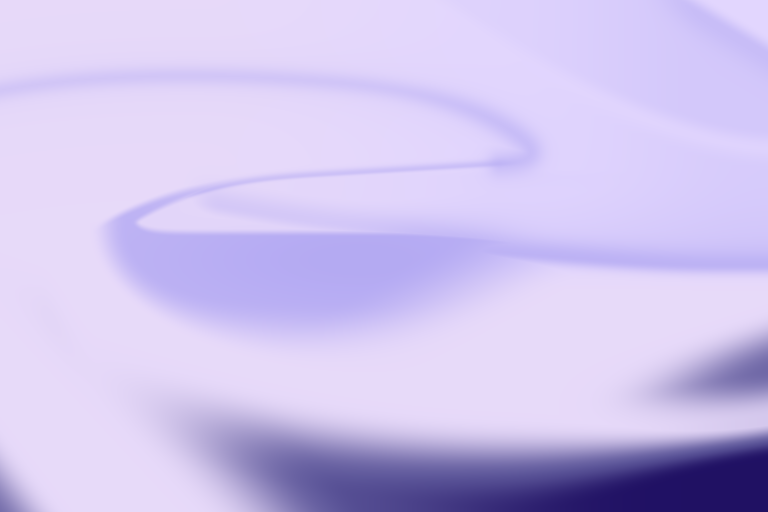
A WebGL 2 fragment shader for this background:

```glsl
#version 300 es
precision highp float;
// Soft lavender silk folds with a hooked crease above a deep indigo swell.

uniform vec2 u_resolution;
out vec4 outColor;

// The canvas spans SPAN units; y is measured down from the top edge.
const vec2 SPAN = vec2(7.68, 5.12);
const vec3 PINK = vec3(0.905, 0.853, 0.978);
const vec3 LILAC = vec3(0.885, 0.838, 0.995);
const vec3 LAVENDER = vec3(0.705, 0.665, 0.950);
const vec3 DUSK = vec3(0.360, 0.335, 0.600);
const vec3 INDIGO = vec3(0.125, 0.065, 0.390);
const vec2 BODY_CENTER = vec2(3.90, 2.27);
const vec2 BODY_RADII = vec2(2.95, 1.45);
const int CURVE_STEPS = 20;

float bell(float d, float width) {
  return exp(-d * d / (width * width));
}

// Bell with its own width on the upper (d < 0) and lower side.
float skewBell(float d, float above, float below) {
  return bell(d, d < 0.0 ? above : below);
}

float cube(float x) {
  return x * x * x;
}

float segmentDistance(vec2 p, vec2 a, vec2 b) {
  vec2 ab = b - a;
  return length(p - a - ab * clamp(dot(p - a, ab) / dot(ab, ab), 0.0, 1.0));
}

// Distance to a quadratic curve, walked in short segments.
float curveDistance(vec2 p, vec2 a, vec2 b, vec2 c) {
  float nearest = 100.0;
  vec2 last = a;
  for (int i = 1; i <= CURVE_STEPS; i++) {
    float t = float(i) / float(CURVE_STEPS);
    vec2 next = mix(mix(a, b, t), mix(b, c, t), t);
    nearest = min(nearest, segmentDistance(p, last, next));
    last = next;
  }
  return nearest;
}

// Long upper crease that bends round into a nose.
float upperCrease(vec2 p) {
  float d = curveDistance(p, vec2(-0.1, 0.92), vec2(1.3, 0.66), vec2(3.3, 0.82));
  d = min(d, curveDistance(p, vec2(3.3, 0.82), vec2(4.5, 0.91), vec2(5.1, 1.3)));
  d = min(d, curveDistance(p, vec2(5.1, 1.3), vec2(5.56, 1.6), vec2(5.0, 1.64)));
  float nose = smoothstep(3.8, 5.3, p.x);
  return mix(0.27, 0.42, nose) * bell(d, mix(0.10, 0.13, nose)) + 0.15 * exp(-d / 0.2);
}

// Returning crease: height of the thin line that closes the hook.
float hookLine(float x) {
  return 1.64 + 0.06 * (5.0 - x) + 0.36 * cube(max(3.3 - x, 0.0) / 1.97);
}

// Main lavender body, with the pale hooked tongue cut out of it.
float bodyShade(vec2 p) {
  vec2 q = vec2(p.x - BODY_CENTER.x, max(p.y - BODY_CENTER.y, 0.0)) / BODY_RADII;
  float softness = mix(0.12, 0.5, smoothstep(1.0, 3.8, p.x));
  float body = smoothstep(1.02, 1.02 - softness, length(q));
  float slant = dot(p - vec2(4.0, 3.7), vec2(0.486, 0.874));
  body *= smoothstep(0.1, -0.9, slant);
  float rim = 1.71 + 0.55 * cube(clamp((3.84 - p.x) / 2.88, 0.0, 1.0));
  body *= smoothstep(-0.04, 0.06, p.y - rim);
  float lip = 2.33 - 0.11 * exp(-max(p.x - 1.33, 0.0) / 0.12);
  lip += 0.2 * smoothstep(3.84, 7.0, p.x);
  float tongue = smoothstep(-0.03, 0.05, p.y - hookLine(p.x));
  tongue *= smoothstep(0.04, -0.05, p.y - lip) * smoothstep(1.28, 1.42, p.x);
  float upperFade = mix(1.0, 0.5, smoothstep(1.2, 2.8, p.x) * smoothstep(2.3, 2.1, p.y));
  float peak = mix(0.78, 1.0, bell(length((p - vec2(3.6, 2.6)) / vec2(2.0, 0.6)), 1.0));
  return body * upperFade * peak * (1.0 - 0.88 * tongue);
}

// Thin hook line, the crease inside the tongue and the band to the right.
float innerCreases(vec2 p) {
  float hook = 0.5 * skewBell(p.y - hookLine(p.x), 0.045, 0.025);
  hook *= smoothstep(1.25, 2.0, p.x) * smoothstep(5.3, 4.9, p.x);
  float creaseY = 2.34 - 0.34 * pow(clamp((4.8 - p.x) / 2.88, 0.0, 1.0), 1.7);
  float crease = 0.36 * skewBell(p.y - creaseY, 0.18, 0.10);
  crease *= smoothstep(1.8, 2.2, p.x) * smoothstep(5.6, 4.0, p.x);
  float bandY = 2.47 + 0.18 * smoothstep(3.8, 7.2, p.x);
  float band = 0.6 * skewBell(p.y - bandY, 0.16, 0.085) + 0.2 * skewBell(p.y - bandY, 0.5, 0.1);
  return hook + crease + band * smoothstep(3.2, 5.0, p.x);
}

// Broad veils in the upper right, with a pale corner.
float veilShade(vec2 p) {
  float ridge = 1.4 - 1.3 * pow(max(7.68 - p.x, 0.0) / 3.08, 1.6);
  float veil = smoothstep(0.12, -0.12, p.y - ridge) * mix(0.1, 0.32, smoothstep(5.0, 7.2, p.x));
  float corner = p.y - 0.6 * (p.x - 6.9);
  veil += 0.25 * bell(corner - 0.08, 0.22) * smoothstep(6.3, 7.0, p.x);
  veil *= smoothstep(-0.12, 0.08, corner);
  float side = 0.24 * smoothstep(5.0, 7.68, p.x);
  return veil + side * smoothstep(0.0, 0.3, p.y - ridge) * smoothstep(2.7, 2.4, p.y);
}

// Dark amount of the lower swell, its right-hand haze and left corner.
float swellShade(vec2 p) {
  float right = smoothstep(5.0, 7.68, p.x);
  float ridge = 4.37 - 0.62 * pow(abs(5.6 - p.x) / 4.1, 2.0) - 0.5 * smoothstep(1.0, 0.4, p.x);
  float depth = p.y - ridge;
  float swell = smoothstep(mix(-0.28, -0.08, right), mix(0.75, 0.42, right), depth);
  swell *= smoothstep(-0.4, 1.6, p.x - 0.6 - 0.93 * (p.y - 3.5));
  swell *= mix(0.6, 1.0, smoothstep(2.5, 7.2, p.x));
  float haze = 0.5 * smoothstep(5.4, 7.8, p.x);
  haze *= smoothstep(0.0, 0.7, p.y - 3.0 - 0.31 * (7.68 - p.x));
  haze *= 1.0 - 0.7 * smoothstep(-0.5, -0.05, depth);
  float corner = 0.5 * smoothstep(-0.1, 1.1, p.y - 4.2 - 1.3 * p.x);
  return max(max(swell, haze), corner);
}

void main() {
  vec2 uv = gl_FragCoord.xy / u_resolution;
  vec2 p = vec2(uv.x, 1.0 - uv.y) * SPAN;
  vec3 color = mix(PINK, LILAC, smoothstep(2.0, 5.6, p.x) * smoothstep(2.9, 2.5, p.y));
  float folds = max(bodyShade(p), innerCreases(p));
  float lavender = 1.0 - (1.0 - folds) * (1.0 - upperCrease(p)) * (1.0 - veilShade(p));
  color = mix(color, LAVENDER, clamp(lavender, 0.0, 1.0));
  float dark = swellShade(p);
  color = mix(color, DUSK, smoothstep(0.0, 0.65, dark));
  color = mix(color, INDIGO, smoothstep(0.55, 1.0, dark));
  outColor = vec4(color, 1.0);
}
```
